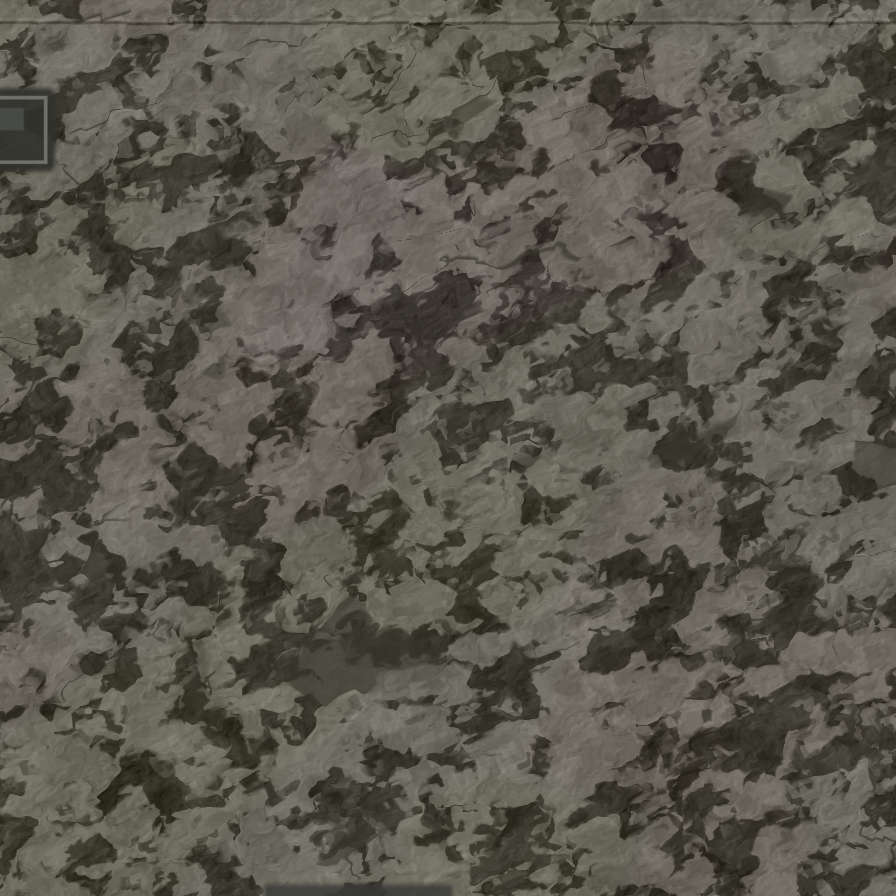
Reproduce this texture procedurally as a three.js fragment shader.

```glsl
#define FLAKE_SCALE 25.0
#define GRAIN_SCALE 150.0
#define CELL_SHARPNESS 15.0
#define DARK_START 0.29
#define DARK_END 0.475
#define LIGHT_STONE vec3(0.430, 0.418, 0.375)
#define DARK_STONE vec3(0.215, 0.205, 0.165)
#define SEAM_HEIGHT 0.974

varying vec2 vUv;

vec3 hash3(vec2 cell) {
  vec3 h = fract(cell.xyx * vec3(0.1031, 0.1030, 0.0973));
  h += dot(h, h.yxz + 33.33);
  return fract((h.xxy + h.yzz) * h.zyx);
}

// Cellular noise: one random tone per cell, blended at the borders.
float cellTone(vec2 p) {
  vec2 home = floor(p);
  vec2 local = fract(p);
  float total = 0.0;
  float weights = 0.0;
  for (int y = -1; y <= 1; y++) {
    for (int x = -1; x <= 1; x++) {
      vec2 offset = vec2(float(x), float(y));
      vec3 rnd = hash3(home + offset + 100.0);
      vec2 toSeed = offset + rnd.xy - local;
      float w = exp(-CELL_SHARPNESS * dot(toSeed, toSeed));
      total += w * rnd.z;
      weights += w;
    }
  }
  return total / max(weights, 1e-6);
}

float band(float distance, float halfWidth, float blur) {
  return 1.0 - smoothstep(halfWidth, halfWidth + blur, abs(distance));
}

float boxDistance(vec2 p, vec2 halfSize) {
  vec2 d = abs(p) - halfSize;
  return length(max(d, 0.0)) + min(max(d.x, d.y), 0.0);
}

// Blotches at three sizes, biased by wide worn and stained regions.
float stainField(vec2 p, vec2 uv) {
  float blotch = 0.0;
  float scale = FLAKE_SCALE;
  float amount = 0.46;
  for (int i = 0; i < 3; i++) {
    blotch += amount * cellTone(p * scale + float(i) * 17.3);
    scale *= 2.1;
    amount *= 0.66;
  }
  float region = cellTone(p * 6.0 + 41.0) - 0.5;
  vec2 toStain = (uv - vec2(0.2, 0.48)) * vec2(1.6, 2.4);
  float stain = exp(-dot(toStain, toStain) * 1.8);
  vec2 toWorn = (uv - vec2(0.46, 0.76)) * vec2(4.0, 3.2);
  float worn = exp(-dot(toWorn, toWorn));
  return blotch - 0.03 + 0.2 * region - 0.09 * stain + 0.13 * worn;
}

void main() {
  // Ragged, slightly rising direction of the flakes
  vec2 p = mat2(0.92, -0.39, 0.39, 0.92) * vUv * 1.0;
  p *= vec2(0.88, 1.18);
  vec2 warp = vec2(cellTone(p * 38.0 + 5.0), cellTone(p * 38.0 + 71.0)) - 0.5;
  vec2 q = p + warp * 0.016;

  // Stained hollows between pale flakes
  float field = stainField(q, vUv);
  float dark = 1.0 - smoothstep(DARK_START, DARK_END, field);
  vec3 color = mix(LIGHT_STONE, DARK_STONE, dark);

  // Flake tones and fine relief
  float flakes = cellTone(q * 32.0 + 13.0) - 0.5;
  float patches = cellTone(q * 9.0 + 29.0) - 0.5;
  vec2 grainPos = q * GRAIN_SCALE;
  float grain = cellTone(grainPos) - cellTone(grainPos + vec2(-0.3, 0.4));
  float speck = cellTone(q * 85.0 + 53.0) - 0.5;
  color += flakes * 0.065 + patches * 0.035 + speck * 0.06 + grain * 0.05;

  // Faint violet and olive tints
  float tint = cellTone(p * 5.0 + 83.0) - 0.5;
  color += tint * vec3(0.004, -0.008, 0.022);

  // Short cracks
  float ridge = cellTone(q * vec2(9.0, 17.0) + 61.0) - 0.5;
  float gate = smoothstep(0.62, 0.78, cellTone(p * 13.0 + 97.0));
  color = mix(color, DARK_STONE, 0.65 * gate * band(ridge, 0.015, 0.04));

  // Horizontal seam and shaded foot
  float seam = vUv.y - SEAM_HEIGHT + warp.x * 0.002;
  color -= 0.12 * band(seam, 0.0006, 0.002);
  color += 0.035 * band(seam - 0.004, 0.0008, 0.002);
  float foot = boxDistance(vUv - vec2(0.4, 0.0), vec2(0.1, 0.008));
  color = mix(color, vec3(0.22, 0.22, 0.21), 0.8 * (1.0 - smoothstep(0.0, 0.01, foot)));

  // Small framed recess at the left border
  vec2 recess = vUv - vec2(0.0, 0.855);
  float frame = boxDistance(recess, vec2(0.053, 0.038));
  float panel = boxDistance(recess - vec2(0.0, 0.012), vec2(0.026, 0.012));
  color = mix(color, vec3(0.19, 0.19, 0.17), 0.9 * (1.0 - smoothstep(0.004, 0.013, frame)));
  color = mix(color, vec3(0.28, 0.29, 0.27), 1.0 - smoothstep(-0.001, 0.002, panel));
  color = mix(color, vec3(0.47, 0.47, 0.44), 0.9 * band(frame + 0.002, 0.001, 0.002));

  gl_FragColor = vec4(clamp(color, 0.0, 1.0), 1.0);
}
```
